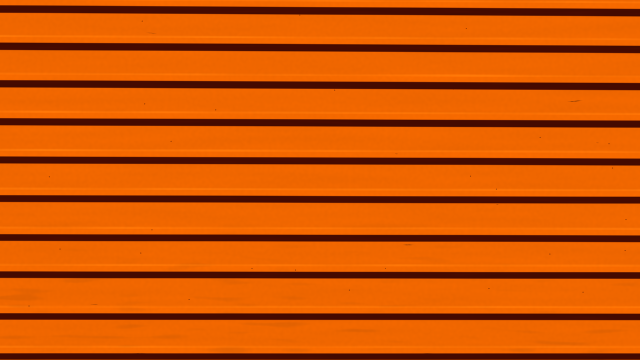
Reproduce this texture procedurally as a Shadertoy shader.

```glsl
// Orange painted metal slats with dark, slightly tilted seams and light scuffing
vec2 hash2(vec2 p) {
    vec3 q = fract(p.xyx * vec3(0.1031, 0.1030, 0.0973));
    q += dot(q, q.yzx + 33.33);
    return fract((q.xx + q.yz) * q.zy);
}

float gradientNoise(vec2 p) {
    vec2 cell = floor(p), f = fract(p);
    vec2 u = f * f * f * (f * (f * 6.0 - 15.0) + 10.0);
    vec4 d;
    for (int i = 0; i < 4; i++) {
        vec2 corner = vec2(i & 1, i >> 1);
        d[i] = dot(hash2(cell + corner) * 2.0 - 1.0, f - corner);
    }
    return mix(mix(d.x, d.y, u.x), mix(d.z, d.w, u.x), u.y);
}

// Distance from the top edge to the centre of a seam
float seamCentre(float k, float x) {
    float centre = 0.0301 + 0.1023 * k + 0.00049 * k * k;
    centre -= 0.006 * exp(-4.0 * (k - 7.0) * (k - 7.0));
    float tilt = (x - 0.889) * (0.0056 - 0.0006 * k);
    return centre + tilt + 0.0006 * gradientNoise(vec2(x * 2.0, k * 3.7));
}

void mainImage(out vec4 fragColor, in vec2 fragCoord) {
    vec2 p = fragCoord / iResolution.y;
    p.y = 1.0 - p.y;
    float aspect = iResolution.x / iResolution.y;
    float px = 1.0 / iResolution.y;
    float soft = max(0.8 * px, 0.0012);

    // Paint with faint streaks and grime toward the bottom
    vec3 color = vec3(0.94, 0.40, 0.0);
    color *= 1.0 + 0.025 * gradientNoise(p * vec2(3.0, 45.0));
    color *= 1.0 + 0.02 * gradientNoise(p * 90.0);
    float grime = smoothstep(0.12, 0.5, gradientNoise(p * vec2(7.0, 55.0) + 4.0));
    color = mix(color, vec3(0.72, 0.32, 0.02), 0.25 * grime * smoothstep(0.5, 0.9, p.y));

    // Scuffs: short, nearly level scratches, denser low down
    for (int i = 0; i < 14; i++) {
        vec2 r = hash2(vec2(i, 7.3));
        vec2 s = hash2(vec2(i, 19.1));
        vec2 d = p - vec2(r.x * aspect, 1.0 - r.y * r.y);
        d.y += d.x * (s.x - 0.5) * 0.2;
        float len = mix(0.004, 0.025, s.y * s.y);
        float mark = 1.0 - smoothstep(0.3, 1.0, length(d / vec2(len, 0.0025)));
        mark *= 0.65 + 0.7 * gradientNoise(p * vec2(130.0, 300.0));
        color = mix(color, vec3(0.43, 0.18, 0.02), clamp(mark * (0.3 + 0.5 * s.x), 0.0, 1.0));
    }

    // Tiny chips, one candidate per grid cell
    vec2 cell = floor(p * 9.0);
    vec2 r = hash2(cell + 51.0);
    float chip = length(fract(p * 9.0) - 0.2 - 0.6 * r) / 9.0;
    float present = step(0.8, hash2(cell + 83.0).x);
    color = mix(color, vec3(0.5, 0.18, 0.01), 0.6 * present * (1.0 - smoothstep(0.0005, 0.003, chip)));

    // Folded lip above each seam, then the seam itself
    for (int i = 0; i < 11; i++) {
        float k = float(i);
        float d = p.y - seamCentre(k, p.x);
        float halfWidth = 0.0104 - 0.00018 * k;
        float fold = d + halfWidth + 0.0185;
        float lip = smoothstep(-soft, soft, fold) * (1.0 - step(0.0, d));
        color += lip * vec3(0.025, 0.012, 0.0);
        float crease = 1.0 - smoothstep(0.0006, 0.0006 + 2.0 * soft, abs(fold));
        float shine = 0.65 + 0.9 * gradientNoise(vec2(p.x * 4.0, k * 5.3));
        color += crease * shine * vec3(0.05, 0.06, 0.03);
        float seam = 1.0 - smoothstep(halfWidth - soft, halfWidth + soft, abs(d));
        vec3 shadow = vec3(0.27, 0.04, 0.0) * (1.0 + 0.08 * gradientNoise(vec2(p.x * 9.0, d * 150.0 + k)));
        color = mix(color, shadow, seam);
    }
    fragColor = vec4(clamp(color, 0.0, 1.0), 1.0);
}
```
